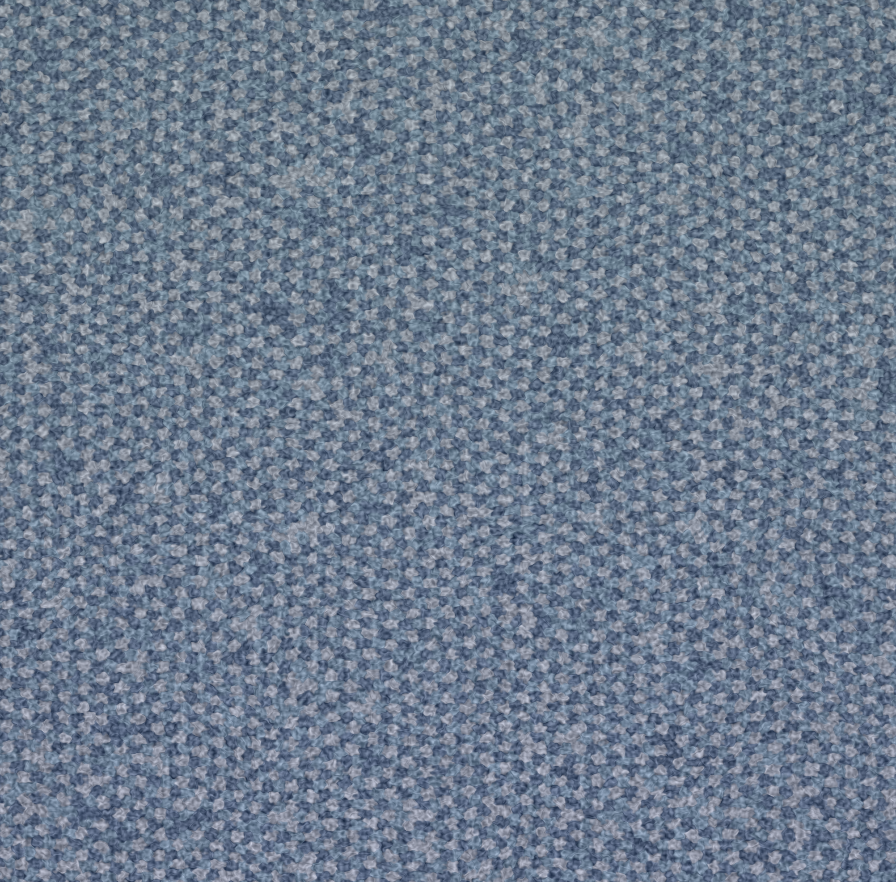
Give the GLSL for this texture, as a Shadertoy shader.

```glsl
const vec2  TUFTS        = vec2(70.0, 85.0);  // tufts per canvas width
const float JITTER       = 0.34;
const float EDGE_SHARP   = 12.0;
const float RANDOM_YARN  = 0.08;              // share of tufts off the pattern
const float RAGGED       = 0.42;
const float RAGGED_FREQ  = 2.2;
const float ROW_DRIFT    = 0.8;
const float FIBRE_AMOUNT = 0.17;
const vec2  FIBRE_FREQ   = vec2(2.3, 4.0);    // along and across a fibre
const float GRAIN_FREQ   = 212.0;
const float GRAIN_AMOUNT = 0.22;
const float CREVICE      = 0.07;
const float VIGNETTE     = 0.09;
const vec3  DARK_YARN    = vec3(0.320, 0.382, 0.480);
const vec3  BLUE_YARN    = vec3(0.425, 0.503, 0.582);
const vec3  PALE_YARN    = vec3(0.556, 0.581, 0.634);
const vec3  MEAN_COLOR   = vec3(0.430, 0.487, 0.566);
const vec3  TOP_TINT     = vec3(1.00, 1.01, 0.98);
const vec3  BOTTOM_TINT  = vec3(1.01, 1.00, 1.02);
const float TAU          = 6.28319;

vec3 hash3(vec2 p) {
    vec3 q = fract(p.xyx * vec3(0.1031, 0.1030, 0.0973));
    q += dot(q, q.yxz + 33.33);
    return fract((q.xxy + q.yzz) * q.zyx);
}

float cornerSlope(vec2 cell, vec2 offset) {
    float angle = TAU * hash3(cell).x;
    return dot(vec2(cos(angle), sin(angle)), offset);
}

float gradientNoise(vec2 p) {
    vec2 i = floor(p), f = p - i;
    vec2 u = f * f * f * (f * (f * 6.0 - 15.0) + 10.0);
    vec2 e = vec2(1.0, 0.0);
    float low  = mix(cornerSlope(i, f), cornerSlope(i + e.xy, f - e.xy), u.x);
    float high = mix(cornerSlope(i + e.yx, f - e.yx), cornerSlope(i + e.xx, f - e.xx), u.x);
    return mix(low, high, u.y);
}

vec2 noise2(vec2 p) {
    return vec2(gradientNoise(p), gradientNoise(p + vec2(37.4, 91.7)));
}

// Three yarns alternate over the staggered lattice, with random swaps
vec3 yarnColor(vec2 id, vec3 rnd) {
    float pattern = mod(id.x - floor(id.y * 0.5) - id.y, 3.0);
    float yarn = rnd.x < RANDOM_YARN ? floor(rnd.x / RANDOM_YARN * 3.0) : pattern;
    vec3 color = yarn < 0.5 ? DARK_YARN : yarn < 1.5 ? BLUE_YARN : PALE_YARN;
    return color * (0.96 + 0.08 * rnd.z);
}

// Soft-edged cells, each with its own fibre direction
vec3 carpet(vec2 p) {
    vec3 colorSum = vec3(0.0);
    float weightSum = 0.0, nearest = 8.0;
    float baseRow = floor(p.y);
    for (int j = -1; j <= 1; j++) {
        float row = baseRow + float(j);
        float stagger = 0.5 * mod(row, 2.0);
        float baseCol = floor(p.x - stagger);
        for (int i = -1; i <= 1; i++) {
            vec2 id = vec2(baseCol + float(i), row);
            vec3 rnd = hash3(id + 211.0);
            vec3 shape = hash3(id + 467.0);
            vec2 center = id + 0.5 + vec2(stagger, 0.0) + JITTER * (shape.xy - 0.5);
            vec2 d = p - center;
            float dist2 = dot(d, d);
            float weight = exp(-EDGE_SHARP * dist2);
            float c = cos(TAU * shape.z), s = sin(TAU * shape.z);
            vec2 along = vec2(c * d.x + s * d.y, c * d.y - s * d.x);
            float fibre = gradientNoise(along * FIBRE_FREQ + 60.0 * rnd.yz);
            colorSum += weight * (yarnColor(id, rnd) + FIBRE_AMOUNT * fibre);
            weightSum += weight;
            nearest = min(nearest, dist2);
        }
    }
    float crevice = smoothstep(0.12, 0.42, nearest) - 0.16;
    return colorSum / weightSum - CREVICE * crevice;
}

void mainImage(out vec4 fragColor, in vec2 fragCoord) {
    vec2 uv = fragCoord / iResolution.xy;
    vec2 pos = fragCoord / iResolution.x;

    // Tuft lattice with drifting rows and ragged outlines
    vec2 p = pos * TUFTS + 8.0;
    p += ROW_DRIFT * noise2(pos * 7.0 + 3.0);
    p += RAGGED * noise2(p * RAGGED_FREQ);
    vec3 color = carpet(p);

    // Fine speckle of loose fibres
    color += GRAIN_AMOUNT * gradientNoise(pos * GRAIN_FREQ + 17.0);

    // Broad light: flatter and greyer above, bluer below, dim corners
    color = mix(MEAN_COLOR, color, mix(1.05, 0.93, uv.y));
    color *= mix(BOTTOM_TINT, TOP_TINT, smoothstep(0.0, 0.9, uv.y));
    vec2 q = uv - 0.5;
    color *= 1.01 - VIGNETTE * dot(q, q);
    fragColor = vec4(clamp(color, 0.0, 1.0), 1.0);
}
```
